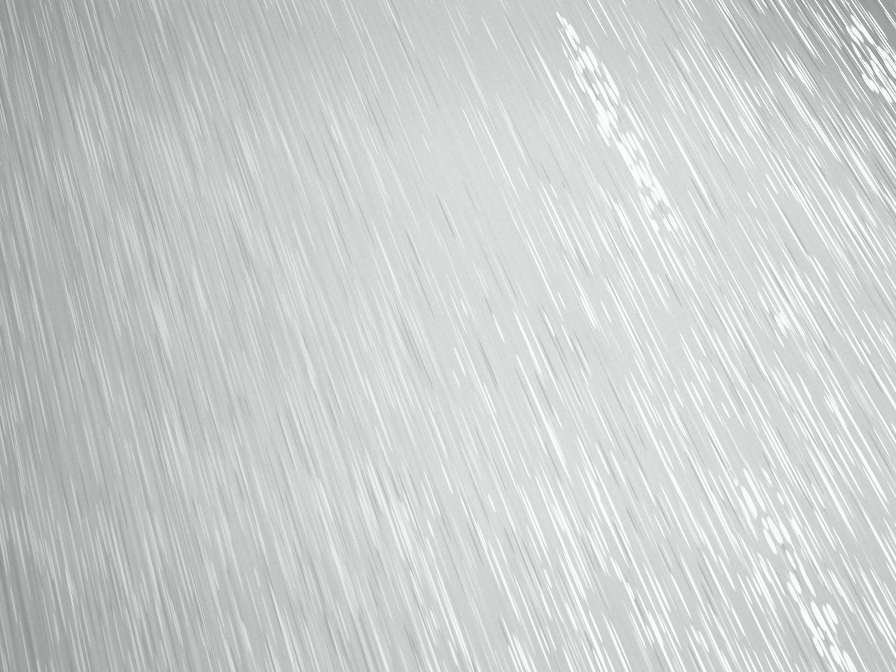
This texture is drawn by a Shadertoy shader. Its source:

```glsl
// Pale scratched metal: fine slanted streaks fanning out, brighter and bolder to the right.

const vec2 FAN_CENTER = vec2(-0.667, 3.83);
const float FAN_SCALE = 3.33;
const vec3 WHITE = vec3(0.985, 1.0, 0.993);
const vec3 DARK_GREY = vec3(0.47, 0.49, 0.49);

float hash(vec2 p) {
    vec3 q = fract(p.xyx * vec3(0.1031, 0.1030, 0.0973));
    q += dot(q, q.yzx + 33.33);
    return fract((q.x + q.y) * q.z);
}

float valueNoise(vec2 p) {
    vec2 cell = floor(p);
    vec2 f = fract(p);
    f = f * f * (3.0 - 2.0 * f);
    float low = mix(hash(cell), hash(cell + vec2(1, 0)), f.x);
    float high = mix(hash(cell + vec2(0, 1)), hash(cell + vec2(1, 1)), f.x);
    return mix(low, high, f.y);
}

// Even fine brushing: each line is compared with its neighbours, so no wide bands remain.
float brushing(vec2 p) {
    p.y += 5.0 * valueNoise(vec2(p.x * 0.7, 3.0));
    vec2 side = vec2(1.0, 0.0);
    return valueNoise(p) - 0.5 * (valueNoise(p + side) + valueNoise(p - side));
}

// Tapered streaks, at most one per cell; x runs across them, y along them.
float streaks(vec2 fan, vec2 cells, float density, float width, float seed) {
    vec2 q = fan * cells;
    float column = floor(q.x);
    q.y += 7.0 * hash(vec2(column, seed));
    vec2 id = vec2(column, floor(q.y)) + seed * 17.0;
    float present = smoothstep(-0.06, 0.06, density - hash(id + 3.7));
    float center = mix(0.3, 0.7, hash(id + 11.3));
    float span = mix(0.4, 1.0, hash(id + 23.9));
    float t = clamp(fract(q.y) / span, 0.0, 1.0);
    float taper = sqrt(4.0 * t * (1.0 - t));
    float halfWidth = width * taper * mix(0.55, 1.0, hash(id + 41.1));
    float blur = 0.6 * cells.x / iResolution.y;
    float d = abs(fract(q.x) - center);
    return present * min(taper * 1.5, 1.0)
        * (1.0 - smoothstep(halfWidth - blur, halfWidth + blur, d));
}

// Broad lighting: grey left side, bright middle, dimmer edges.
float sheen(vec2 p) {
    float light = 0.862 - 0.20 * pow(max(1.0 - p.x / 0.75, 0.0), 1.6);
    light -= 0.045 * smoothstep(0.95, 1.4, p.x);
    light -= 0.06 * smoothstep(0.75, 1.0, p.y);
    light -= 0.05 * smoothstep(0.3, 0.0, p.y);
    return light - 0.14 * smoothstep(1.9, 2.35, p.x + p.y);
}

void mainImage(out vec4 fragColor, in vec2 fragCoord) {
    vec2 p = fragCoord / iResolution.y;
    vec2 ray = p - FAN_CENTER;
    vec2 fan = vec2(-FAN_SCALE * ray.x / ray.y, length(ray));

    // Where each kind of mark gathers.
    float right = smoothstep(0.4, 1.2, p.x + 0.55 * (0.5 - p.y));
    float left = 1.0 - smoothstep(0.3, 0.85, p.x + 0.4 * (p.y - 0.5));
    float corner = smoothstep(1.85, 2.2, p.x + p.y);
    float clump = valueNoise(fan * vec2(11.0, 4.0) + 5.0);

    // Brushed base.
    float brushed = brushing(fan * vec2(160.0, 7.0));
    float grain = hash(floor(p * 384.0)) - 0.5;
    float light = sheen(p) + brushed * mix(0.025, 0.085, left) + grain * 0.02;
    vec3 color = light * vec3(0.982, 1.004, 0.999);

    // Dark hairlines.
    float dark = streaks(fan, vec2(130.0, 6.5), 0.05 + 0.25 * left + 0.2 * corner, 0.2, 1.0);
    dark = max(dark, streaks(fan, vec2(110.0, 9.0), 0.05 + 0.18 * right + 0.35 * corner, 0.2, 2.0));
    color = mix(color, DARK_GREY, dark * (0.25 + 0.22 * corner));

    // Fine light hairlines.
    float fine = streaks(fan, vec2(140.0, 6.0), 0.12 + 0.3 * left + 0.18 * right, 0.24, 3.0);
    fine = max(fine, streaks(fan, vec2(115.0, 9.0), 0.08 + 0.25 * left, 0.2, 7.0));
    color = mix(color, WHITE, fine * mix(0.48, 0.32, left));

    // Bold white streaks in three lengths.
    float density = right * (0.35 + 0.35 * clump);
    float bold = streaks(fan, vec2(70.0, 4.0), 0.03 + 0.9 * density, 0.16, 4.0);
    bold = max(bold, streaks(fan, vec2(92.0, 6.5), 0.04 + 0.65 * density, 0.19, 5.0));
    bold = max(bold, streaks(fan, vec2(105.0, 14.0), 0.04 + 0.35 * density, 0.21, 6.0));
    color = mix(color, WHITE, bold * mix(0.4, 0.97, smoothstep(0.35, 0.9, p.x)));

    // Ragged white smears: short strokes packed closely in a few patches.
    float patchiness = valueNoise(fan * vec2(12.0, 4.5) + 60.0);
    float packed = smoothstep(0.62, 0.85, patchiness) * smoothstep(1.5, 1.75, fan.x);
    float smear = streaks(fan, vec2(75.0, 14.0), 0.95 * packed - 0.08, 0.36, 8.0);
    smear = max(smear, streaks(fan + 0.37, vec2(98.0, 22.0), 0.95 * packed - 0.08, 0.4, 9.0));
    color = mix(color, WHITE, 0.9 * smear);

    fragColor = vec4(clamp(color, 0.0, 1.0), 1.0);
}
```
